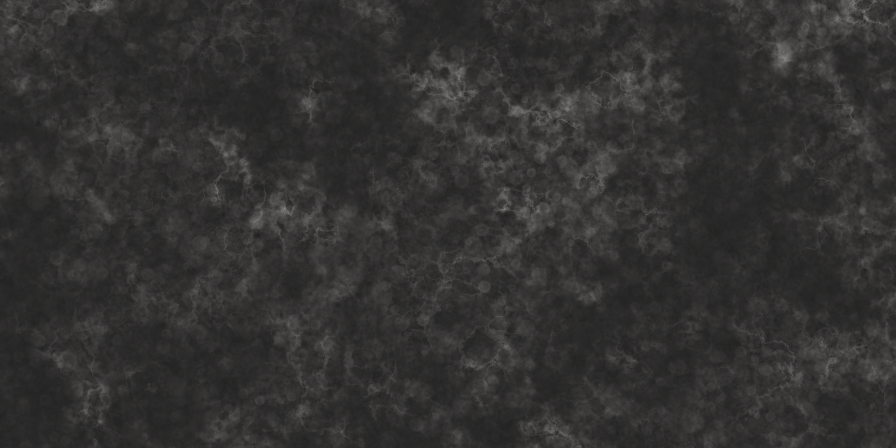
A WebGL 1 fragment shader for this texture:

```glsl
precision highp float;
// Dark weathered slate: broad smoky clouds reveal soft round blotches and
// a web of hair-thin pale veins. Clouds are rotated value-noise octaves,
// blotches are jittered cell discs, veins are zero lines of warped noise.
uniform vec2 u_resolution;

const vec3 TINT = vec3(1.014, 0.992, 0.984);
const float BASE_TONE = 0.154;
const mat2 OCTAVE_TURN = mat2(0.8, 0.6, -0.6, 0.8);

float hash(vec2 p) {
  return fract(sin(dot(p, vec2(127.1, 311.7))) * 43758.5453);
}

float valueNoise(vec2 p) {
  vec2 cell = floor(p);
  vec2 f = fract(p);
  vec2 s = f * f * (3.0 - 2.0 * f);
  float low = mix(hash(cell), hash(cell + vec2(1.0, 0.0)), s.x);
  float high = mix(hash(cell + vec2(0.0, 1.0)), hash(cell + vec2(1.0)), s.x);
  return mix(low, high, s.y);
}

// Sum of five octaves, scaled to 0..1; gain sets the roughness
float fbm(vec2 p, float gain) {
  float sum = 0.0;
  float total = 0.0;
  float weight = 1.0;
  for (int i = 0; i < 5; i++) {
    sum += weight * valueNoise(p);
    total += weight;
    weight *= gain;
    p = OCTAVE_TURN * p * 2.03 + 17.3;
  }
  return sum / total;
}

// Overlapping soft discs, one per jittered cell, with a faint brighter rim
float blotches(vec2 p, float seed) {
  vec2 cell = floor(p);
  float sum = 0.0;
  for (int y = -1; y <= 1; y++) {
    for (int x = -1; x <= 1; x++) {
      vec2 id = cell + vec2(float(x), float(y));
      vec2 center = id + vec2(hash(id + seed), hash(id + seed + 41.7));
      float radius = mix(0.26, 0.5, hash(id + seed + 83.1));
      float strength = hash(id + seed + 129.4);
      float d = length(p - center) / radius;
      float disc = 1.0 - smoothstep(0.75, 1.06, d);
      sum += strength * strength * disc * (0.75 + 0.35 * d * d);
    }
  }
  return sum;
}

// Thin crooked lines where warped noise crosses its middle value
float veins(vec2 p, float width) {
  vec2 warp = vec2(fbm(p * 1.3 + 5.2, 0.6), fbm(p * 1.3 + 31.8, 0.6));
  float ridge = abs(2.0 * valueNoise(p + 1.7 * warp) - 1.0);
  return 1.0 - smoothstep(0.0, width, ridge);
}

void main() {
  vec2 p = gl_FragCoord.xy / u_resolution.y;

  // Broad light and dark patches with ragged edges
  float cloud = smoothstep(0.32, 0.76, fbm(p * 6.5 + 3.7, 0.72));
  float drift = smoothstep(0.2, 0.8, valueNoise(p * 3.1 + 9.1));
  cloud *= mix(0.6, 1.25, drift);

  // Round stains in three sizes
  float stains = 0.0;
  for (int i = 0; i < 3; i++) {
    float layer = float(i);
    stains += blotches(p * (18.0 + 7.0 * layer) + 7.7 * layer, 13.0 * layer);
  }
  stains = min(stains, 1.6);

  // Vein web in four scales, broken up by a local mask
  float web = 0.0;
  for (int i = 0; i < 4; i++) {
    float layer = float(i);
    vec2 q = p * (8.0 + 6.0 * layer) + 23.0 * layer;
    float mask = smoothstep(0.15, 0.85, valueNoise(q * 0.6 + 50.0));
    web += veins(q, 0.14 + 0.06 * layer) * mask;
  }

  // Fine speckle at two scales
  float grain = fbm(p * 38.0, 0.8) - 0.5;
  float speckle = valueNoise(OCTAVE_TURN * p * 150.0) - 0.5;

  float tone = BASE_TONE + 0.018 * stains + 0.014 * web;
  tone += cloud * (0.043 + 0.047 * stains + 0.085 * web);
  tone += grain * (0.05 + 0.13 * cloud) + speckle * (0.012 + 0.025 * cloud);
  gl_FragColor = vec4(tone * TINT, 1.0);
}
```
